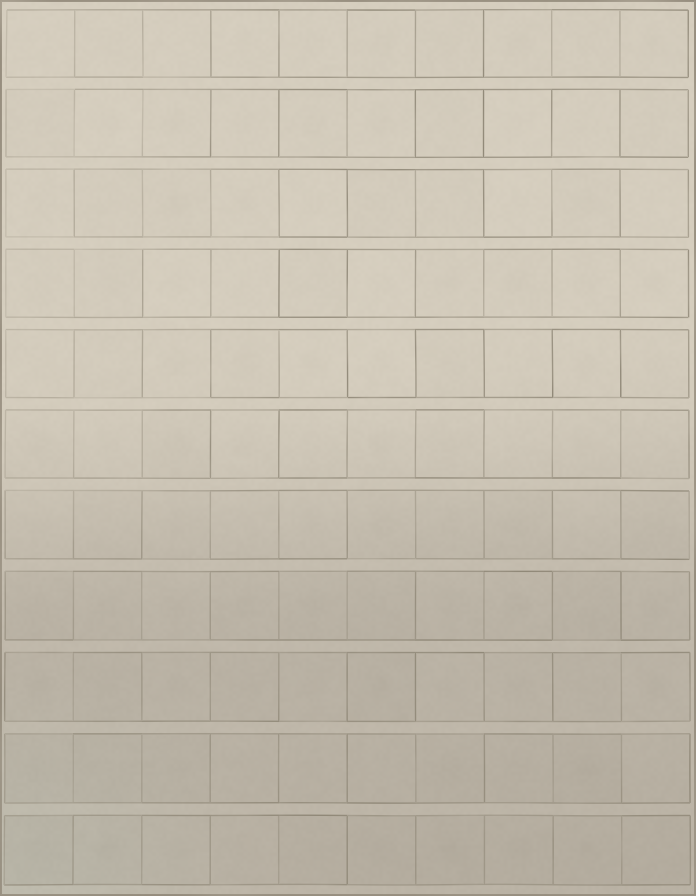
Reproduce this pattern procedurally as a WebGL 1 fragment shader.

```glsl
precision highp float;
// Pale sheet with eleven separate bands, each ruled into ten square cells by
// thin pencil lines. Lines vary in pressure from cell to cell, and the ground
// shades from cream above to grey-beige below, with slightly lighter gaps.

uniform vec2 u_resolution;

#define COLUMNS 10.0
#define ASPECT 1.2864              // sheet height, with sheet width as 1
#define ROW_PITCH 0.1158
#define ROW_HEIGHT 0.0980
#define FIRST_ROW 0.0635           // centre of the top band
#define GRID_HALF 0.4895           // half the width of the bands
#define LINE_WIDTH 0.0020
#define LIGHT_TONE vec3(0.832, 0.802, 0.741)
#define DARK_TONE vec3(0.724, 0.694, 0.640)
#define LINE_TONE vec3(0.555, 0.525, 0.460)
#define FRAME_TONE vec3(0.560, 0.525, 0.465)
#define GRAIN 0.010

float hash(vec2 p) {
  vec3 q = fract(vec3(p.xyx) * 0.1031);
  q += dot(q, q.yzx + 33.33);
  return fract((q.x + q.y) * q.z);
}

float valueNoise(vec2 p) {
  vec2 i = floor(p);
  vec2 f = fract(p);
  f = f * f * (3.0 - 2.0 * f);
  return mix(mix(hash(i), hash(i + vec2(1.0, 0.0)), f.x),
             mix(hash(i + vec2(0.0, 1.0)), hash(i + 1.0), f.x), f.y);
}

// Share of a pixel covered by a line of the given width at distance d.
float lineCover(float d, float width, float pixel) {
  float h = 0.5 * width;
  return clamp(0.5 + (h - d) / pixel, 0.0, 1.0)
       - clamp(0.5 - (h + d) / pixel, 0.0, 1.0);
}

// Share of a pixel inside an edge; d is negative inside.
float insideCover(float d, float pixel) {
  return clamp(0.5 - d / pixel, 0.0, 1.0);
}

// Pencil pressure: a level for each stroke plus soft change along it.
float pressure(vec2 id, vec2 p) {
  return 0.30 + 0.42 * hash(id) + 0.28 * valueNoise(p * 28.0 + id);
}

void main() {
  vec2 uv = gl_FragCoord.xy / u_resolution;
  float down = 1.0 - uv.y;
  vec2 p = vec2(uv.x, down * ASPECT);
  float pixel = 1.0 / u_resolution.x;

  // Hand-drawn drift: bands open out downward and lines waver a little.
  vec2 g = vec2((p.x - 0.499) / (1.0 + 0.007 * down), p.y);
  g.y += 0.020 * down * (1.0 - down);
  g.x += 0.0010 * (valueNoise(p * vec2(5.0, 9.0)) - 0.5);
  g.y += 0.0012 * (valueNoise(p * vec2(7.0, 4.0) + 19.0) - 0.5);

  // Band and cell coordinates.
  float rowPosition = (g.y - FIRST_ROW) / ROW_PITCH + 0.5;
  float row = floor(rowPosition);
  float bandY = (fract(rowPosition) - 0.5) * ROW_PITCH;
  float cellWidth = 2.0 * GRID_HALF / COLUMNS;
  float columnPosition = (g.x + GRID_HALF) / cellWidth;
  float column = floor(columnPosition);
  float divider = floor(columnPosition + 0.5);

  float bandEdge = abs(bandY) - 0.5 * ROW_HEIGHT;
  float sideEdge = abs(g.x) - GRID_HALF;
  float insideBand = insideCover(max(bandEdge, sideEdge), pixel);

  // Ground shading, cooler at lower left.
  float shade = smoothstep(0.38, 0.74, down + 0.03 * (uv.x - 0.5));
  vec3 color = mix(LIGHT_TONE, DARK_TONE, shade);
  color -= 0.025 * smoothstep(0.75, 1.0, down) * uv.x;
  float lowerLeft = smoothstep(0.7, 1.0, down) * (1.0 - smoothstep(0.0, 0.4, uv.x));
  color += lowerLeft * vec3(-0.005, 0.012, 0.012);
  color += (1.0 - insideBand) * (0.004 + 0.022 * shade);

  // Small tone shift and a faint central smudge in each cell.
  vec2 cellId = vec2(column, row) + 7.0;
  vec2 cellOffset = vec2((fract(columnPosition) - 0.5) * cellWidth, bandY);
  float smudge = 1.0 - smoothstep(0.004, 0.030, length(cellOffset));
  float mottle = valueNoise(p * 60.0) - 0.5;
  color += insideBand * 0.012 * (hash(cellId) - 0.5);
  color -= insideBand * smudge * 0.012 * hash(cellId + 31.0) * (0.8 + mottle);
  color += GRAIN * (0.6 * mottle + valueNoise(p * 190.0) - 0.5);

  // Ruled lines, worn faint toward the left of the upper bands.
  float wear = mix(0.50, 1.0, max(smoothstep(0.05, 0.45, uv.x), 0.7 * shade));
  float side = step(0.0, bandY);
  float across = lineCover(abs(bandEdge), LINE_WIDTH, pixel)
               * insideCover(sideEdge, pixel)
               * pressure(vec2(column + 3.0, row * 2.0 + side + 41.0), p);
  float upright = lineCover(abs(columnPosition - divider) * cellWidth, LINE_WIDTH, pixel)
                * insideCover(bandEdge, pixel)
                * insideCover(sideEdge - LINE_WIDTH, pixel)
                * pressure(vec2(divider + 83.0, row + 13.0), p);
  color = mix(color, LINE_TONE, max(across, upright) * wear);

  // Thin darker rim round the sheet.
  vec2 toEdge = min(p, vec2(1.0, ASPECT) - p);
  float rim = insideCover(min(toEdge.x, toEdge.y) - 0.0028, pixel);
  color = mix(color, FRAME_TONE, rim * (0.65 + 0.25 * valueNoise(p * 12.0)));

  gl_FragColor = vec4(color, 1.0);
}
```
